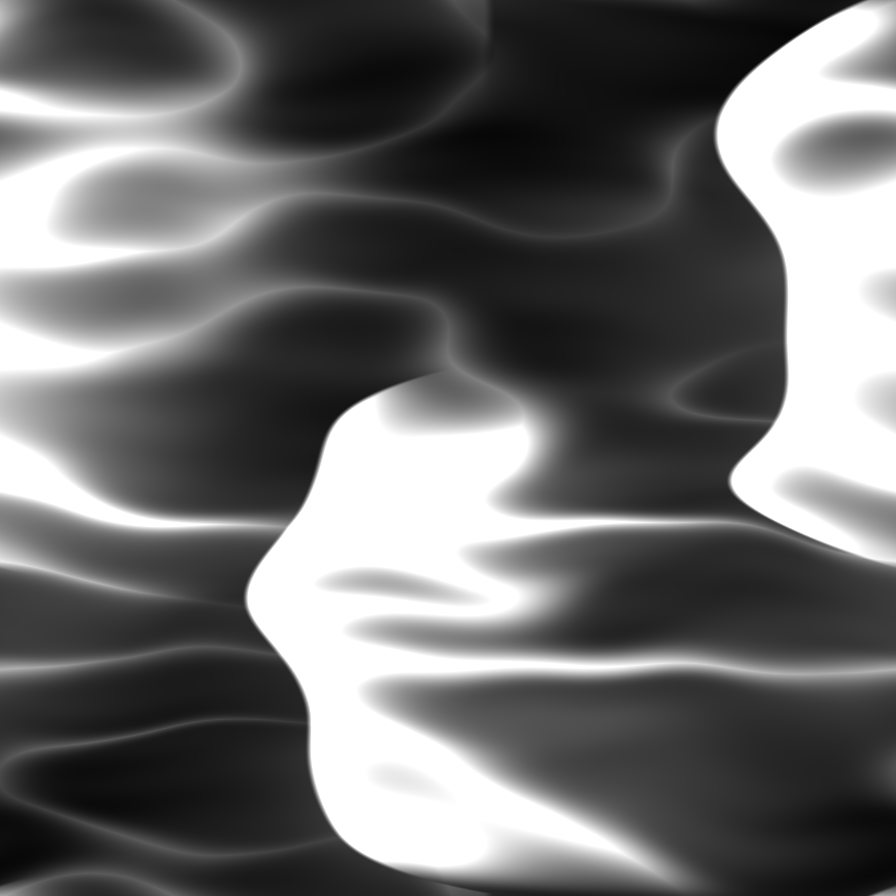
Give the GLSL for this texture, as a WebGL 2 fragment shader.

```glsl
#version 300 es
precision highp float;

uniform vec2 u_resolution;
out vec4 fragColor;

const float TAU = 6.2831853;
const float EDGE_WIDTH = 0.014;   // softness of the leading edge
const float TIP_LEAN = 0.09;      // how far the tips trail behind
const float CORE_GAIN = 1.6;      // over-exposure of the white core
const float CORE_REACH = 0.055;   // shortest fade length
const float FILAMENT_REACH = 0.46; // extra fade length along filaments
const float FILAMENT_SHARPNESS = 6.0;
const float TAIL_GAIN = 0.42;     // grey veil behind the core
const float TAIL_REACH = 0.5;
const float HALO_GAIN = 0.10;     // faint light ahead of the edge
const float HALO_REACH = 0.12;
const float WISP_GAIN = 0.55;
const float BLACK_LEVEL = 0.015;

vec2 gradientAt(vec2 cell, vec2 period) {
    cell = mod(cell, period);
    float h = fract(sin(dot(cell, vec2(127.1, 311.7)) + period.y * 7.3) * 43758.55);
    return vec2(cos(TAU * h), sin(TAU * h));
}

// Gradient noise on the unit square, tiling with the given cell counts
float noise(vec2 p, vec2 period) {
    p *= period;
    vec2 i = floor(p);
    vec2 f = p - i;
    vec2 u = f * f * f * (f * (f * 6.0 - 15.0) + 10.0);
    vec2 e = vec2(0.0, 1.0);
    float a = dot(gradientAt(i, period), f);
    float b = dot(gradientAt(i + e.yx, period), f - e.yx);
    float c = dot(gradientAt(i + e.xy, period), f - e.xy);
    float d = dot(gradientAt(i + e.yy, period), f - e.yy);
    return 1.4 * mix(mix(a, b, u.x), mix(c, d, u.x), u.y);
}

float bump(float y, float center, float width) {
    float t = (y - center) / width;
    return exp(-t * t);
}

// Light at a distance downstream of the edge
float stream(float d, float height, float halfHeight, float drift, float reach, float veil) {
    float t = abs(height + drift * d) / halfHeight;
    float envelope = 1.0 - smoothstep(0.85 - 0.5 * d, 1.08, t);
    float core = CORE_GAIN * exp(-d / reach);
    float tail = TAIL_GAIN * veil * exp(-d / TAIL_REACH);
    float halo = HALO_GAIN * exp((d - 1.0) / HALO_REACH);
    return envelope * (core + tail + halo);
}

// A body with a crisp left edge that wraps around the canvas
float plume(vec2 p, float front, float middle, float halfHeight, float drift, float reach, float veil) {
    float height = fract(p.y - middle + 0.5) - 0.5;
    float t = min(abs(height) / halfHeight, 1.1);
    float d = fract(p.x - front - TIP_LEAN * pow(t, 8.0));
    float ahead = stream(1.0, height, halfHeight, drift, reach, veil);
    float behind = stream(d, height, halfHeight, drift, reach, veil);
    return mix(ahead, behind, smoothstep(0.0, EDGE_WIDTH, d));
}

void main() {
    vec2 p = gl_FragCoord.xy / u_resolution;

    // Bend the flow so that streaks wander as they run sideways
    vec2 flow = p;
    flow.y += 0.045 * noise(p, vec2(3.0, 3.0));
    flow.y += 0.014 * noise(p + 0.37, vec2(6.0, 8.0));

    // Thin filaments lie along the zero lines of stretched noise
    float ridge = pow(max(1.0 - abs(noise(flow, vec2(2.0, 8.0))), 0.0), FILAMENT_SHARPNESS);
    float strength = clamp(0.75 + 0.8 * noise(flow + 0.21, vec2(2.0, 5.0)), 0.15, 1.3);
    float reach = CORE_REACH + FILAMENT_REACH * ridge * strength;

    // Soft streaks in the grey veil
    float streak = noise(flow + 0.53, vec2(2.0, 7.0));
    float fine = noise(flow + 0.11, vec2(4.0, 19.0));
    float veil = max(0.9 + 0.55 * streak + 0.22 * fine, 0.1);

    // Outlines of the two leading edges
    float wobble = 0.012 * noise(vec2(0.5, p.y), vec2(1.0, 9.0));
    float lowFront = 0.345 + wobble - 0.075 * bump(p.y, 0.33, 0.075);
    float highFront = 0.875 + wobble - 0.075 * bump(p.y, 0.46, 0.055)
                    - 0.085 * bump(p.y, 0.85, 0.09);

    float light = plume(p, lowFront, 0.30, 0.27, 0.14, reach, veil);
    light += plume(p, highFront, 0.69, 0.31, 0.02, reach, veil);

    // Dim background with a few stray wisps
    float haze = noise(flow + 0.71, vec2(2.0, 4.0));
    light += 0.04 + 0.13 * haze + 0.03 * fine;
    light += WISP_GAIN * ridge * smoothstep(0.25, 0.9, haze);

    fragColor = vec4(vec3(clamp(light - BLACK_LEVEL, 0.0, 1.0)), 1.0);
}
```
